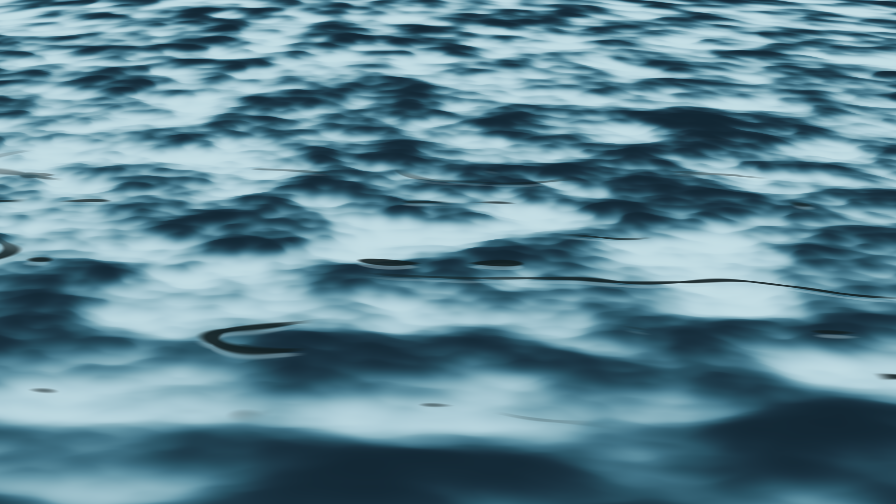
This texture is drawn by a Shadertoy shader. Its source:

```glsl
// Rippled blue-grey water seen at a low angle, wide swells near and fine ripples far.
#define HORIZON 1.12        // height where the waves would vanish
#define WAVE_ROWS 8.0       // density of waves going away
#define WAVE_COLUMNS 2.2    // density of waves going across
#define SHEAR 0.3           // slant of the crests
#define STEEPNESS 0.55      // sharpness of the upper edge of dark faces
#define CONTRAST 6.3
#define NEAR_SHADE -0.075
#define FAR_LIGHT 0.085
#define SLICK_WIDTH 0.022
#define SLICK_COLOR vec3(0.07, 0.12, 0.13)

float hash(vec2 p) {
    vec3 q = fract(vec3(p.xyx) * 0.1031);
    q += dot(q, q.yzx + 33.33);
    return fract((q.x + q.y) * q.z);
}

float cornerSlope(vec2 cell, vec2 offset) {
    float angle = 6.2832 * hash(cell);
    return dot(vec2(cos(angle), sin(angle)), offset);
}

// Gradient noise, about -0.7 to 0.7
float noise(vec2 p) {
    vec2 i = floor(p), f = p - i;
    vec2 u = f * f * f * (f * (f * 6.0 - 15.0) + 10.0);
    vec2 e = vec2(1.0, 0.0);
    return mix(mix(cornerSlope(i, f), cornerSlope(i + e, f - e), u.x),
               mix(cornerSlope(i + e.yx, f - e.yx), cornerSlope(i + 1.0, f - 1.0), u.x), u.y);
}

// Noise that leans on itself: abrupt above dark faces, soft below
float crest(vec2 p) {
    float lean = noise(p);
    lean = noise(p + vec2(0.0, STEEPNESS * lean));
    return noise(p + vec2(0.0, STEEPNESS * lean));
}

// Sum of swell and ripples; small ripples fade near the viewer and below visible size
float waterTone(vec2 p, float y, float cellHeight) {
    float sum = 0.5 * noise(p * 0.45 + 31.7);
    float weight = 1.0, scale = 1.0;
    float detail = mix(0.5, 1.0, smoothstep(0.05, 0.6, y));
    for (int i = 0; i < 4; i++) {
        float visible = smoothstep(0.003, 0.009, cellHeight / scale);
        vec2 q = p * scale + 17.3 * float(i);
        q.y += 0.35 * sum * scale;
        sum += weight * visible * crest(q);
        weight *= 0.62 * detail;
        scale *= 1.9;
    }
    return sum;
}

// Evenly spaced shades from deep water to sky glint
vec3 waterColor(float tone) {
    vec3 shades[8] = vec3[8](
        vec3(0.04, 0.10, 0.14), vec3(0.10, 0.20, 0.26),
        vec3(0.16, 0.33, 0.40), vec3(0.25, 0.45, 0.53),
        vec3(0.38, 0.58, 0.65), vec3(0.54, 0.70, 0.75),
        vec3(0.69, 0.81, 0.85), vec3(0.86, 0.94, 0.95));
    float level = clamp(tone * 6.0 + 0.5, 0.0, 6.99);
    int k = int(level);
    return mix(shades[k], shades[k + 1], level - float(k));
}

// Thin dark curves and short lens-shaped dashes on the surface
float slicks(vec2 p, float y) {
    vec2 q = p * vec2(0.45, 0.6) + vec2(5.2, 9.1);
    q.y += 0.12 * noise(p * vec2(1.5, 1.0));
    float width = SLICK_WIDTH * (0.6 + 1.6 * abs(noise(p * vec2(2.5, 1.0) + 3.0)));
    float curve = 1.0 - smoothstep(width * 0.5, width * 1.5, abs(noise(q) - 0.08));
    curve *= smoothstep(0.06, 0.2, noise(p * vec2(0.7, 0.4) + 71.0));
    float dash = smoothstep(0.45, 0.5, noise(p * vec2(1.4, 2.4) + 43.0));
    float band = smoothstep(0.12, 0.25, y) * (1.0 - smoothstep(0.55, 0.75, y));
    return max(curve, dash) * band;
}

void mainImage(out vec4 fragColor, in vec2 fragCoord) {
    vec2 uv = fragCoord / iResolution.y;
    float x = uv.x - 0.5 * iResolution.x / iResolution.y;

    // Perspective plane: waves shrink toward the horizon
    float depth = 1.0 / (HORIZON - uv.y);
    vec2 plane = vec2(WAVE_COLUMNS * x * pow(depth, 0.75), WAVE_ROWS * log(depth));
    plane.y += SHEAR * x * depth;
    plane += vec2(60.0, 40.0);
    float cellHeight = 1.0 / (WAVE_ROWS * depth);

    // Reflected light, spread evenly over the shades
    float light = waterTone(plane, uv.y, cellHeight) + mix(NEAR_SHADE, FAR_LIGHT, uv.y);
    float tone = 1.0 / (1.0 + exp(-CONTRAST * light));
    vec3 color = waterColor(tone);

    // Slicks with a pale rim just below
    float dark = slicks(plane, uv.y);
    float rim = slicks(plane + vec2(0.0, 0.09), uv.y);
    color = mix(color, vec3(0.69, 0.81, 0.85), 0.4 * rim);
    color = mix(color, SLICK_COLOR, 0.9 * dark);

    fragColor = vec4(color, 1.0);
}
```
